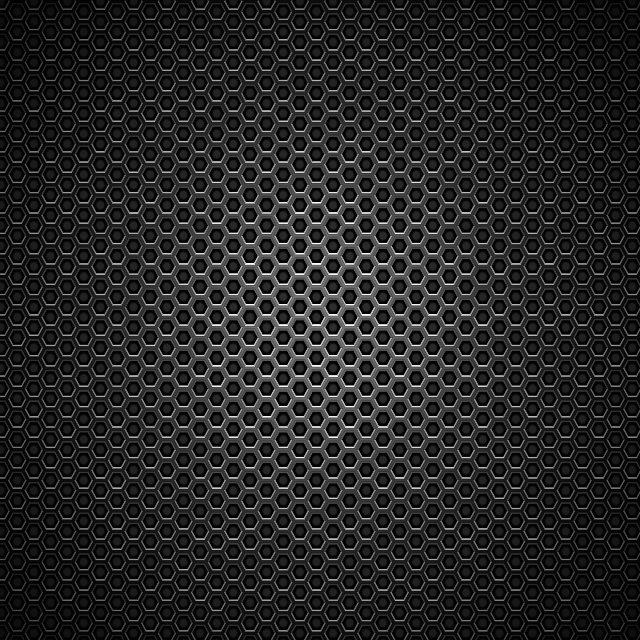
Reproduce this pattern procedurally as a three.js fragment shader.

```glsl
// Dark metal mesh: flat-topped hexagonal holes in staggered columns.
// A hexagonal distance shapes each hole, its lit lip and the round floor in it;
// a central glow lights the metal and fades to black towards the borders.

varying vec2 vUv;

// Layout: columns and rows across the canvas, and the centre of one hole
const float COLUMNS = 38.5;
const float ROWS = 31.4;
const vec2 ANCHOR = vec2(0.4945, 0.5043);

// Sizes in units of the row pitch (a cell border lies at 0.5)
const float HOLE_RADIUS = 0.350;
const float LIP_RADIUS = 0.385;
const float LIP_HALF_WIDTH = 0.036;
const float FLOOR_INNER = 0.14;
const float FLOOR_OUTER = 0.28;
const float SOFTNESS = 0.024;

// Lighting
const vec2 GLOW_RADIUS = vec2(0.29, 0.32);
const float LIP_VARIATION = 0.25;
const float UNLIT_LIP = 0.34;

// Colours
const vec3 SHADOW = vec3(0.006);
const vec3 FLOOR_DIM = vec3(0.125);
const vec3 FLOOR_LIT = vec3(0.175);
const vec3 METAL_DIM = vec3(0.016);
const vec3 METAL_LIT = vec3(0.405, 0.40, 0.405);
const vec3 LIP_DIM = vec3(0.56);
const vec3 LIP_LIT = vec3(1.06);

const float HALF_SQRT3 = 0.8660254;

vec2 hashGradient(vec2 cell) {
  float angle = 6.2832 * fract(sin(dot(cell, vec2(127.1, 311.7))) * 437.58);
  return vec2(cos(angle), sin(angle));
}

float gradientNoise(vec2 p) {
  vec2 i = floor(p);
  vec2 f = p - i;
  vec2 u = f * f * (3.0 - 2.0 * f);
  float a = dot(hashGradient(i), f);
  float b = dot(hashGradient(i + vec2(1.0, 0.0)), f - vec2(1.0, 0.0));
  float c = dot(hashGradient(i + vec2(0.0, 1.0)), f - vec2(0.0, 1.0));
  float d = dot(hashGradient(i + 1.0), f - 1.0);
  return mix(mix(a, b, u.x), mix(c, d, u.x), u.y);
}

// Offset from the nearest centre of the staggered lattice
vec2 hexLocal(vec2 p) {
  vec2 period = vec2(2.0 * HALF_SQRT3, 1.0);
  vec2 even = mod(p + 0.5 * period, period) - 0.5 * period;
  vec2 odd = mod(p, period) - 0.5 * period;
  return dot(even, even) < dot(odd, odd) ? even : odd;
}

// Outward normal of the hexagon side nearest to q
vec2 sideNormal(vec2 q) {
  vec2 side = vec2(q.x < 0.0 ? -1.0 : 1.0, q.y < 0.0 ? -1.0 : 1.0);
  vec2 a = abs(q);
  vec2 slanted = vec2(HALF_SQRT3, 0.5);
  return side * (a.y > dot(a, slanted) ? vec2(0.0, 1.0) : slanted);
}

void main() {
  vec2 p = (vUv - ANCHOR) * vec2(COLUMNS * HALF_SQRT3, ROWS);
  vec2 local = hexLocal(p);
  vec2 normal = sideNormal(local);
  float radius = dot(local, normal);

  // Glow and border fade
  vec2 fromCentre = (vUv - 0.5) / GLOW_RADIUS;
  float glow = exp(-dot(fromCentre, fromCentre));
  float fade = 1.0 - 0.6 * smoothstep(0.38, 0.75, length(vUv - 0.5));

  // Black hole with a soft round floor
  float floorMask = 1.0 - smoothstep(FLOOR_INNER, FLOOR_OUTER, length(local));
  vec3 hole = mix(SHADOW, mix(FLOOR_DIM, FLOOR_LIT, glow) * fade, floorMask);

  // Metal, brighter along the middle of each bar
  float ridge = mix(0.6, 1.2, smoothstep(LIP_RADIUS, 0.5, radius));
  vec3 metal = mix(METAL_DIM, METAL_LIT, glow) * ridge * fade;
  float metalMask = smoothstep(HOLE_RADIUS - SOFTNESS, HOLE_RADIUS + SOFTNESS, radius);
  vec3 colour = mix(hole, metal, metalMask);

  // Lip, brightest on the lower sides and slightly uneven between cells
  float facing = 0.5 - 0.5 * normal.y;
  float shine = mix(UNLIT_LIP, 1.0, facing * facing);
  shine *= 1.0 + LIP_VARIATION * gradientNoise((p - local) * 0.73 + 0.31);
  float lipDistance = abs(radius - LIP_RADIUS) - LIP_HALF_WIDTH;
  float lipMask = 1.0 - smoothstep(-SOFTNESS, SOFTNESS, lipDistance);
  vec3 lip = mix(LIP_DIM, LIP_LIT, glow) * shine * fade;
  colour = mix(colour, max(colour, lip), lipMask);

  gl_FragColor = vec4(min(colour, 1.0), 1.0);
}
```
